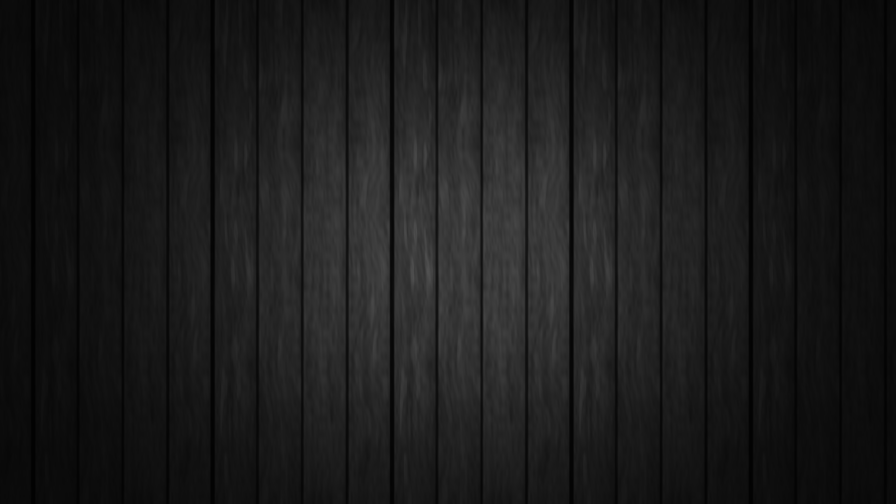
Reproduce this texture procedurally as a Shadertoy shader.

```glsl
// Dark vertical wooden planks lit by a soft oval glow in the centre.

// Lengths are in canvas heights, measured from the canvas centre.
const float PLANK_WIDTH = 0.0890;
const float FIRST_SEAM = -0.1111;
const float PLANKS_PER_TILE = 4.0;
const vec4 SEAM_DEPTH = vec4(0.80, 0.58, 0.62, 0.62);
const vec4 SEAM_HALF_WIDTH = vec4(0.0042, 0.0026, 0.0024, 0.0028);
const vec4 PLANK_TONE = vec4(0.97, 1.02, 1.07, 1.03);
const vec4 STREAK_AMOUNT = vec4(0.30, 0.20, 0.07, 0.18);
const vec2 GLOW_CENTRE = vec2(0.015, 0.005);
const vec2 GLOW_RADIUS = vec2(0.54, 0.45);
const float GLOW_STRENGTH = 0.192;
const float AMBIENT = 0.035;

float hash(vec2 p) {
    return fract(sin(dot(p, vec2(127.1, 311.7))) * 43758.545);
}

float valueNoise(vec2 p) {
    vec2 cell = floor(p);
    vec2 f = fract(p);
    f = f * f * (3.0 - 2.0 * f);
    float low = mix(hash(cell), hash(cell + vec2(1.0, 0.0)), f.x);
    float high = mix(hash(cell + vec2(0.0, 1.0)), hash(cell + vec2(1.0, 1.0)), f.x);
    return mix(low, high, f.y);
}

// Brightness of the wood; q.x runs across one plank, q.y along it.
float woodGrain(vec2 q, float plank) {
    vec2 seed = vec2(37.0, 91.0) * (plank + 1.0);
    float bend = valueNoise(q * vec2(18.0, 7.0) + seed) - 0.5;
    q.x += 0.012 * bend;

    float broad = valueNoise(q * vec2(75.0, 4.0) + seed) - 0.5;
    float fibre = valueNoise(q * vec2(190.0, 18.0) + seed) - 0.5;
    float fleck = valueNoise(vec2(q.x * 260.0 + q.y * 18.0, q.y * 65.0) + seed) - 0.5;
    float rings = sin(q.x * 420.0 + 14.0 * bend);

    // Pale, elongated marks, strongest on the more figured planks.
    float mark = valueNoise(q * vec2(105.0, 13.0) + seed + 17.0);
    float streak = smoothstep(0.62, 0.92, mark) * STREAK_AMOUNT[int(plank)];

    // Faint dark patches where knots sit.
    float patchNoise = valueNoise(q * vec2(35.0, 11.0) + seed + 53.0);
    float knot = 0.14 * smoothstep(0.70, 0.95, patchNoise);

    return 1.0 + 0.17 * broad + 0.20 * fibre + 0.19 * fleck
         + 0.025 * rings + streak - knot;
}

// Darkening of the grooves, with a thin lit lip on their right side.
float seamShade(float u, float pixel) {
    float nearest = floor(u + 0.5);
    int kind = int(mod(nearest, PLANKS_PER_TILE));
    float side = (u - nearest) * PLANK_WIDTH;
    float dist = abs(side);
    float halfWidth = SEAM_HALF_WIDTH[kind];
    float soft = max(0.0018, pixel);

    float groove = 1.0 - smoothstep(halfWidth - soft, halfWidth + soft, dist);
    float bevel = 0.18 * exp(-dist / 0.007);
    float lip = 0.09 * exp(-pow((side - halfWidth - 0.003) / 0.0018, 2.0));
    return (1.0 - SEAM_DEPTH[kind] * groove) * (1.0 - bevel) + lip;
}

void mainImage(out vec4 fragColor, in vec2 fragCoord) {
    float pixel = 1.0 / iResolution.y;
    vec2 p = (fragCoord - 0.5 * iResolution.xy) * pixel;

    // Planks
    float u = (p.x - FIRST_SEAM) / PLANK_WIDTH;
    float plank = mod(floor(u), PLANKS_PER_TILE);
    vec2 q = vec2(fract(u) * PLANK_WIDTH, p.y + 0.5);
    float wood = woodGrain(q, plank) * PLANK_TONE[int(plank)] * seamShade(u, pixel);

    // Glow
    vec2 g = (p - GLOW_CENTRE) / GLOW_RADIUS;
    float light = AMBIENT + GLOW_STRENGTH * exp(-dot(g, g));

    fragColor = vec4(vec3(clamp(light * wood, 0.0, 1.0)), 1.0);
}
```
